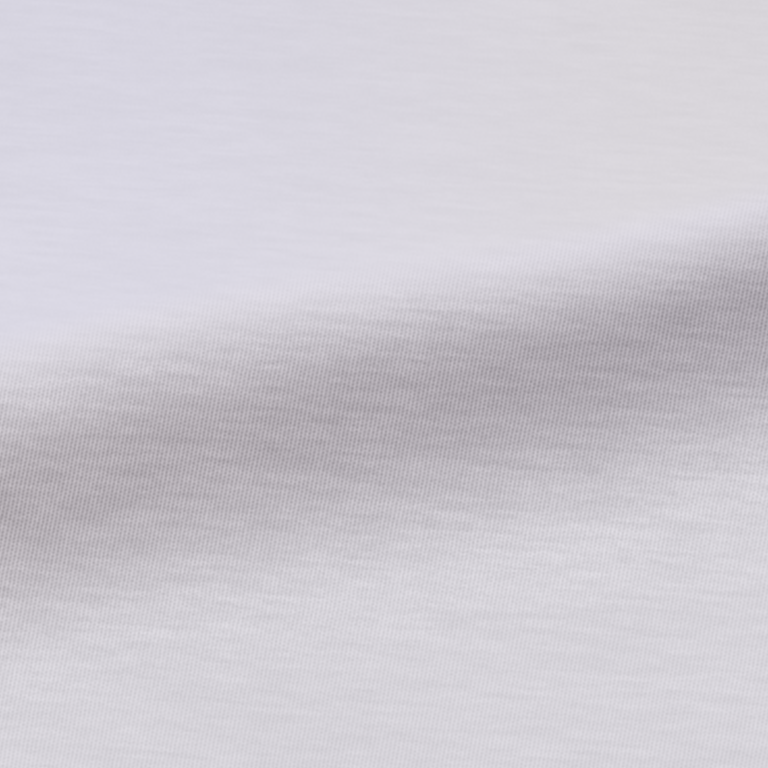
Give the GLSL for this texture, as a WebGL 1 fragment shader.

```glsl
precision highp float;
// Pale lilac knit cloth with one soft diagonal fold, blurred behind its crest.
uniform vec2 u_resolution;

const float TAU = 6.2831853;
const float WALES = 182.0;    // knit columns across the canvas
const float COURSES = 205.0;  // knit rows up the canvas

float hash(vec2 p) {
  vec3 q = fract(vec3(p.xyx) * 0.1031);
  q += dot(q, q.yzx + 33.33);
  return fract((q.x + q.y) * q.z);
}

float noise(vec2 p) {
  vec2 cell = floor(p);
  vec2 f = fract(p);
  f = f * f * (3.0 - 2.0 * f);
  float low = mix(hash(cell), hash(cell + vec2(1.0, 0.0)), f.x);
  float high = mix(hash(cell + vec2(0.0, 1.0)), hash(cell + 1.0), f.x);
  return mix(low, high, f.y);
}

// Centred layered noise, roughly -0.5 to 0.5.
float fbm(vec2 p) {
  float sum = 0.0;
  float gain = 0.5;
  for (int i = 0; i < 4; i++) {
    sum += gain * (noise(p) - 0.5);
    p = p * 2.03 + 17.3;
    gain *= 0.5;
  }
  return sum;
}

// Height of the fold crest.
float crestHeight(float x) {
  return 0.553 + 0.195 * x + 0.008 * sin(x * TAU);
}

// Darkness of the slope at a depth below the crest.
float foldShadow(float depth, float x) {
  float fall = smoothstep(mix(0.01, 0.0, x), mix(0.19, 0.14, x), depth);
  float rise = smoothstep(mix(0.21, 0.15, x), mix(0.46, 0.41, x), depth);
  return fall * (1.0 - rise);
}

// Interlocked loops: leaning columns broken by alternating rows.
float knit(vec2 p) {
  float wobble = 0.7 * fbm(p * vec2(9.0, 24.0));
  float column = (p.x - 0.20 * p.y) * WALES + 0.5 * wobble;
  float row = (p.y + 0.07 * p.x) * COURSES + wobble;
  float rib = cos(TAU * column);
  float loops = cos(TAU * (row + 0.5 * floor(column)));
  return 0.62 * rib + 0.38 * loops * (0.6 - 0.4 * rib);
}

// Long uneven yarns running almost level.
float slubs(vec2 p) {
  vec2 q = vec2(p.x, p.y + 0.07 * p.x);
  float broad = noise(q * vec2(17.0, 150.0)) - 0.5;
  float fine = noise(q * vec2(48.0, 290.0) + 31.0) - 0.5;
  return 0.55 * broad + 0.45 * fine;
}

vec3 backCloth(vec2 p) {
  vec3 cool = vec3(0.842, 0.834, 0.880);
  vec3 neutral = vec3(0.848, 0.836, 0.856);
  vec3 color = mix(cool, neutral, smoothstep(0.1, 0.95, p.x));
  color += 0.012 * smoothstep(0.95, 0.60, p.y);
  return color + 0.010 * fbm(p * vec2(5.0, 9.0));
}

vec3 frontCloth(vec2 p, float depth) {
  vec3 lit = mix(vec3(0.850, 0.838, 0.868), vec3(0.836, 0.826, 0.850),
                 smoothstep(0.0, 0.3, depth));
  vec3 shade = mix(vec3(0.700, 0.676, 0.698), vec3(0.672, 0.650, 0.680), p.x);
  vec3 color = mix(lit, shade, foldShadow(depth, p.x));
  return color + 0.022 * fbm(p * vec2(4.0, 11.0) + 5.0);
}

void main() {
  vec2 p = gl_FragCoord.xy / u_resolution;
  float depth = crestHeight(p.x) - p.y;
  float shadow = foldShadow(depth, p.x);

  // Soft crossing from the blurred cloth to the fold.
  float front = smoothstep(-0.025, 0.025, depth);
  vec3 color = mix(backCloth(p), frontCloth(p, depth), front);

  // Sheen along the crest.
  color += vec3(0.010, 0.010, 0.014) * exp(-pow((depth - 0.012) / 0.025, 2.0));

  // Weave sharpens on the slope and softens toward the lower edge.
  float focus = smoothstep(0.0, 0.09, depth);
  focus *= mix(1.0, 0.35, smoothstep(0.28, 0.58, depth));
  float resolved = smoothstep(1.3, 2.6, u_resolution.x / WALES);
  float contrast = 0.015 * front + focus * (0.016 + 0.026 * shadow);
  color += knit(p) * contrast * resolved;

  // Yarn variation and faint fibre grain.
  color += slubs(p) * (0.020 + 0.040 * focus);
  color += (noise(p * 370.0) - 0.5) * (0.008 + 0.030 * focus);

  gl_FragColor = vec4(clamp(color, 0.0, 1.0), 1.0);
}
```
